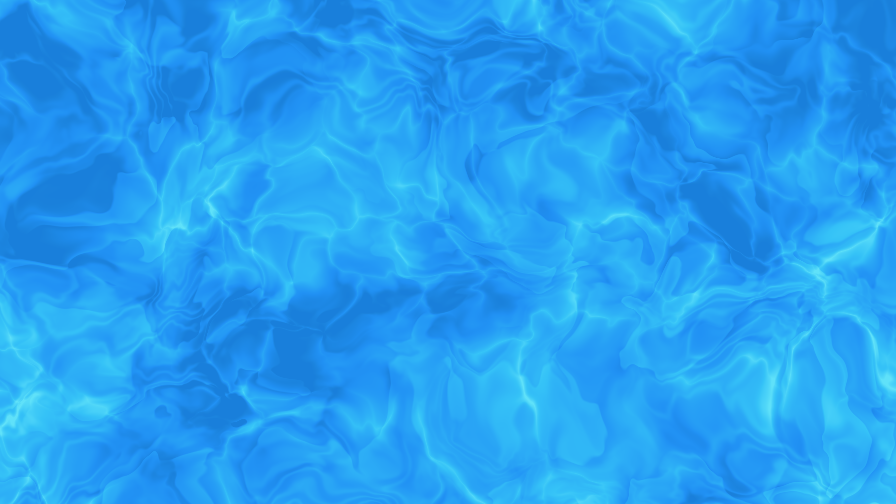
Reproduce this texture procedurally as a Shadertoy shader.

```glsl
vec2 hash2(vec2 p) {
    vec3 h = fract(p.xyx * vec3(0.1031, 0.1030, 0.0973));
    h += dot(h, h.yzx + 33.33);
    return fract((h.xx + h.yz) * h.zy);
}

float noise(vec2 p) {
    vec2 cell = floor(p), f = fract(p);
    f = f * f * f * (f * (f * 6.0 - 15.0) + 10.0);
    float low = mix(hash2(cell).x, hash2(cell + vec2(1, 0)).x, f.x);
    float high = mix(hash2(cell + vec2(0, 1)).x, hash2(cell + 1.0).x, f.x);
    return mix(low, high, f.y);
}

float fbm(vec2 p, int octaves) {
    float sum = 0.0, total = 0.0, weight = 1.0;
    for (int i = 0; i < octaves; i++) {
        sum += weight * noise(p);
        total += weight;
        weight *= 0.5;
        p = mat2(1.6, 1.2, -1.2, 1.6) * p + 17.3;
    }
    return sum / total;
}

vec2 warp(vec2 p) {
    return vec2(fbm(p, 3), fbm(p + 41.7, 3)) - 0.5;
}

// Gap between the two nearest cell centres: zero along the light web
float webGap(vec2 p) {
    vec2 cell = floor(p), f = fract(p);
    float nearest = 9.0, second = 9.0;
    for (int y = -1; y <= 1; y++) {
        for (int x = -1; x <= 1; x++) {
            vec2 offset = vec2(x, y);
            float d = length(offset + 0.1 + 0.8 * hash2(cell + offset) - f);
            second = min(second, max(nearest, d));
            nearest = min(nearest, d);
        }
    }
    return second - nearest;
}

// Smooth ramp with one crisp edge, like a folded sheet of light
float fold(float x) {
    float s = fract(x);
    return s * smoothstep(1.0, 0.9, s);
}

void mainImage(out vec4 fragColor, in vec2 fragCoord) {
    vec2 p = fragCoord / iResolution.y + 3.0;

    // Refraction bends every layer, broad swell first
    vec2 bent = p + 0.2 * warp(p * 4.0);
    vec2 rippled = bent + 0.085 * warp(bent * 13.0 + 5.0);

    // Broad tones and overlapping sheets
    float light = 0.16 + 1.75 * (fbm(bent * vec2(3.2, 3.6) + 8.0, 4) - 0.5);
    float sheetPatch = smoothstep(0.3, 0.65, fbm(p * 3.0 + 140.0, 2));
    light += 0.26 * fold(3.6 * fbm(rippled * 3.0 + 23.0, 3));
    light += (0.08 + 0.26 * sheetPatch) * (fold(4.0 * fbm(rippled * 6.0 + 61.0, 3)) - 0.35);

    // Broken caustic web with a soft glow
    float strength = smoothstep(0.28, 0.7, fbm(p * 4.5 + 12.0, 2));
    float gap = webGap(rippled * vec2(3.7, 4.0));
    light += strength * (0.4 * exp(-gap * 15.0) + 0.3 * exp(-gap * 4.5));
    float fineGap = webGap(rippled * 9.0 + 30.0);
    float finePatch = smoothstep(0.35, 0.7, noise(p * 3.4 + 77.0));
    light += 0.4 * finePatch * (exp(-fineGap * 8.0) - 0.15);

    // Thin nested ripples in patches
    float ripplePatch = 0.2 + 0.8 * smoothstep(0.35, 0.75, noise(p * 3.6 + 50.0));
    float contour = sin(44.0 * fbm(rippled * vec2(5.0, 7.5) + 90.0, 2));
    light += 0.24 * ripplePatch * (pow(0.5 + 0.5 * contour, 2.0) - 0.35);

    // Fine wavelets and faint vertical shimmer
    light += 0.36 * (fbm(rippled * vec2(20.0, 26.0), 2) - 0.5);
    light += 0.1 * (noise(bent * vec2(30.0, 4.0)) - 0.5);

    // Deep blue to pale cyan
    light = clamp(light, -0.1, 1.35);
    float glint = max(light - 0.9, 0.0);
    vec3 water = vec3(0.11, 0.525, 0.0) + light * vec3(0.11, 0.265, 0.0);
    water.b = mix(0.86, 0.955, smoothstep(-0.1, 0.2, light)) + 0.015 * light;
    water.r += 0.25 * glint;
    fragColor = vec4(water, 1.0);
}
```
